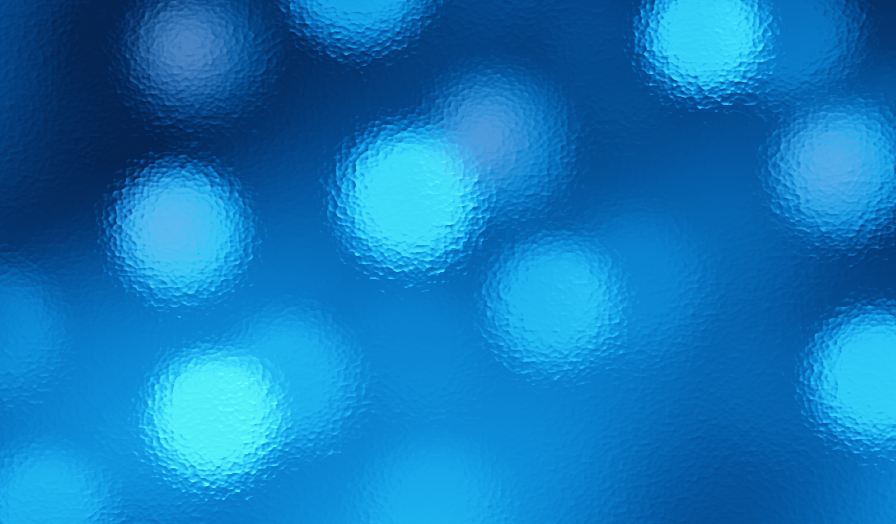
Give the GLSL for this background, as a Shadertoy shader.

```glsl
// Soft blue bokeh lights seen through finely rippled frosted glass.

vec2 hash2(vec2 p) {
    return fract(sin(vec2(dot(p, vec2(127.1, 311.7)), dot(p, vec2(269.5, 183.3)))) * 4375.85);
}

// Smooth cellular noise: blended offset to the nearby cell points, used as a surface slope.
vec2 cellSlope(vec2 p) {
    vec2 cell = floor(p), local = fract(p), slope = vec2(0.0);
    float total = 0.0;
    for (int y = -1; y <= 1; y++) {
        for (int x = -1; x <= 1; x++) {
            vec2 neighbour = vec2(x, y);
            vec2 offset = neighbour + hash2(cell + neighbour) - local;
            float weight = exp(-5.0 * dot(offset, offset));
            slope += weight * offset;
            total += weight;
        }
    }
    return slope / max(total, 1e-5);
}

// Navy through azure to aqua.
vec3 blueRamp(float t) {
    return vec3(0.015 + 0.33 * t * t * t, 0.2 + 0.75 * t, 0.42 + 1.23 * t - 0.68 * t * t);
}

// Broad, dark-topped glow with large blurred patches behind the lights.
float backdrop(vec2 p) {
    float glow = mix(0.39, -0.02, smoothstep(0.15, 1.0, p.y));
    glow += 0.13 * sin(4.2 * p.x + 1.4 * sin(4.0 * p.y + 1.0) - 2.2);
    return glow + 0.1 * sin(6.5 * p.x - 6.0 * p.y + 2.0);
}

void mainImage(out vec4 fragColor, in vec2 fragCoord) {
    vec2 p = fragCoord / iResolution.y;
    float aspect = iResolution.x / iResolution.y;

    // Glass relief bends the view.
    vec2 slope = cellSlope(p * vec2(112.0, 135.0)) + 0.65 * cellSlope(p * vec2(72.0, 84.0) + 7.0);
    vec2 bent = p + 0.045 * slope;

    float tone = max(backdrop(bent), -0.08), rim = 0.0, lilac = 0.0;

    // Scattered discs; brighter ones have crisper edges.
    for (int i = 1; i <= 26; i++) {
        float n = float(i);
        vec3 seed = fract(n * vec3(0.618, 0.4142, 0.7321));
        vec2 centre = (seed.xy * 1.1 - 0.05) * vec2(aspect, 1.0);
        centre += 0.1 * (hash2(vec2(n, 4.0)) - 0.5);
        float power = 0.04 + 0.94 * pow(seed.z, 2.1);
        float soft = mix(0.65, 0.34, seed.z);
        float radius = 0.108 + 0.025 * hash2(vec2(n, 9.0)).x;
        float disc = 1.0 - smoothstep(1.0 - soft, 1.0 + soft, length(bent - centre) / radius);
        tone = 1.0 - (1.0 - tone) * (1.0 - power * disc);
        rim += 4.0 * power * disc * (1.0 - disc);
        if (i % 7 == 2) {
            vec2 tintCentre = centre + vec2(-0.02, 0.01);
            float tint = 1.0 - smoothstep(0.01, 0.13, length(bent - tintCentre));
            lilac = max(lilac, 0.5 * tint);
        }
    }

    // Relief shading, strongest where light meets dark.
    rim = min(rim, 1.0);
    tone += (0.03 + 0.09 * rim) * slope.y;
    vec3 colour = blueRamp(clamp(tone, -0.08, 1.0));
    colour = mix(colour, vec3(0.54, 0.7, 0.92), lilac);
    colour += 0.1 * rim * smoothstep(0.2, 0.6, slope.y);

    fragColor = vec4(clamp(colour, 0.0, 1.0), 1.0);
}
```
